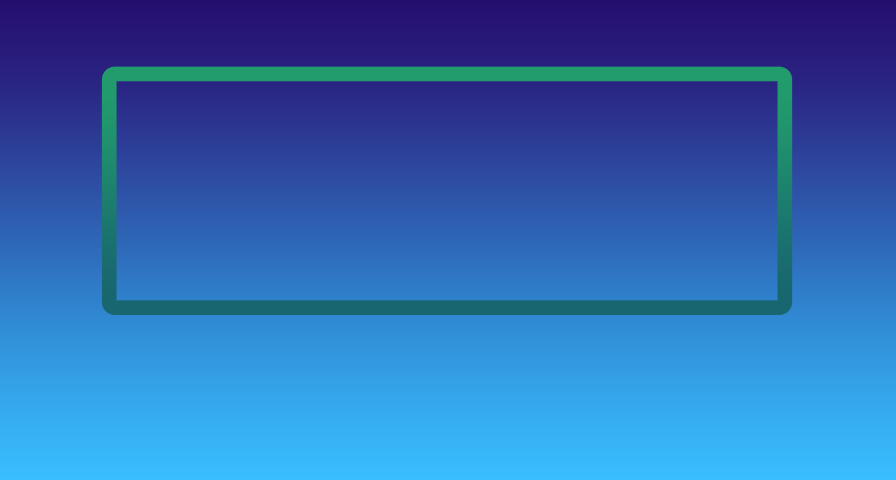
Reproduce this background procedurally as a Shadertoy shader.

```glsl
// A hollow green frame floating on a vertical indigo-to-sky gradient.
// The backdrop blends evenly spaced colour stops; the frame is a rounded
// box distance field with a sharp-cornered box cut out of it.

const int STOP_COUNT = 7;

// Signed distance to a box with rounded corners
float roundedBox(vec2 p, vec2 halfSize, float radius) {
    vec2 q = abs(p) - halfSize + radius;
    return length(max(q, 0.0)) + min(max(q.x, q.y), 0.0) - radius;
}

// Antialiased coverage of a distance field
float coverage(float dist, float pixel) {
    return clamp(0.5 - dist / pixel, 0.0, 1.0);
}

// Backdrop colour, with depth running from 0 at the top to 1 at the bottom
vec3 skyGradient(float depth) {
    vec3 stops[STOP_COUNT] = vec3[STOP_COUNT](
        vec3(0.143, 0.053, 0.430),
        vec3(0.163, 0.137, 0.510),
        vec3(0.176, 0.267, 0.612),
        vec3(0.181, 0.400, 0.714),
        vec3(0.188, 0.540, 0.827),
        vec3(0.208, 0.655, 0.925),
        vec3(0.224, 0.745, 1.000));
    float position = clamp(depth, 0.0, 1.0) * float(STOP_COUNT - 1);
    int index = min(int(position), STOP_COUNT - 2);
    return mix(stops[index], stops[index + 1], position - float(index));
}

// Frame colour, with height running from 0 at its base to 1 at its top
vec3 frameGradient(float height) {
    vec3 deepTeal = vec3(0.094, 0.400, 0.435);
    vec3 leafGreen = vec3(0.133, 0.612, 0.424);
    return mix(deepTeal, leafGreen, smoothstep(0.0, 1.0, height));
}

void mainImage(out vec4 fragColor, in vec2 fragCoord) {
    // Units of canvas height, centred horizontally
    float pixel = 1.0 / iResolution.y;
    vec2 p = (fragCoord - vec2(0.5 * iResolution.x, 0.0)) * pixel;

    // Frame layout
    vec2 center = vec2(-0.002, 0.6025);
    vec2 outerHalf = vec2(0.719, 0.2587);
    float thickness = 0.0305;
    float cornerRadius = 0.027;

    // Outer rounded shape minus the square-cornered opening
    vec2 local = p - center;
    float outer = roundedBox(local, outerHalf, cornerRadius);
    float opening = roundedBox(local, outerHalf - thickness, 0.0);
    float frame = coverage(max(outer, -opening), pixel);

    // Composite
    float frameHeight = 0.5 + 0.5 * local.y / outerHalf.y;
    vec3 color = mix(skyGradient(1.0 - p.y), frameGradient(frameHeight), frame);
    fragColor = vec4(color, 1.0);
}
```
